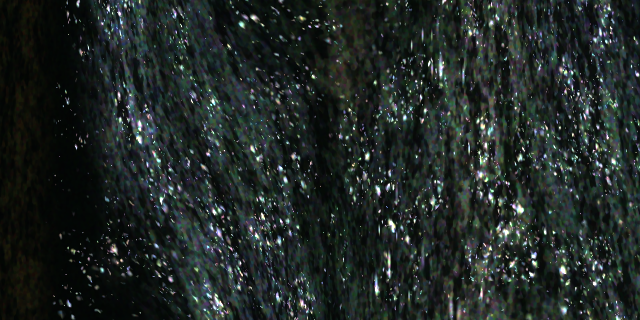
This texture is drawn by a Shadertoy shader. Its source:

```glsl
#define TILT 0.42
#define GLINT_GAIN 0.95
#define GRAIN 0.7
#define DEEP vec3(0.010, 0.022, 0.016)
#define BLUE vec3(0.36, 0.44, 0.51)
#define MIST vec3(0.44, 0.48, 0.44)
#define MOSS vec3(0.27, 0.39, 0.29)
#define EARTH vec3(0.09, 0.065, 0.025)

vec3 hash3(vec2 p) {
    vec3 q = fract(p.xyx * vec3(0.1031, 0.1030, 0.0973));
    q += dot(q, q.yxz + 33.33);
    return fract((q.xxy + q.yzz) * q.zyx);
}

// Soft cellular noise: three random values blended between jittered cells
vec3 cellNoise(vec2 p) {
    vec2 cell = floor(p), f = p - cell;
    vec3 sum = vec3(0.0);
    float total = 0.0;
    for (int j = -1; j <= 1; j++)
    for (int i = -1; i <= 1; i++) {
        vec2 o = vec2(i, j);
        vec2 d = o + hash3(cell + o).xy - f;
        float w = exp(-5.0 * dot(d, d));
        sum += w * hash3(cell + o + 57.0);
        total += w;
    }
    return sum / total;
}

// Scattered soft drops of light, one candidate per cell
vec3 glints(vec2 p, float chance) {
    vec2 cell = floor(p), f = p - cell;
    vec3 sum = vec3(0.0);
    for (int j = -1; j <= 1; j++)
    for (int i = -1; i <= 1; i++) {
        vec2 o = vec2(i, j);
        vec3 place = hash3(cell + o), look = hash3(cell + o + 131.0);
        float radius = mix(0.25, 0.75, look.x * look.x);
        float shape = 1.0 - smoothstep(0.0, radius, length(o + place.xy - f));
        float lit = smoothstep(0.0, 0.08, chance - place.z);
        vec3 tint = mix(vec3(0.76, 0.82, 1.0), vec3(1.0, 0.98, 0.88), look.y);
        sum += shape * lit * mix(0.35, 1.2, look.z) * tint;
    }
    return sum;
}

float band(float u, float centre, float width) {
    float d = (u - centre) / width;
    return exp(-d * d);
}

void mainImage(out vec4 fragColor, in vec2 fragCoord) {
    vec2 p = fragCoord / iResolution.y;
    p.x *= 2.0 * iResolution.y / iResolution.x;

    // Flow coordinates: slanted on the left, upright in the centre
    float slant = TILT * smoothstep(0.0, 0.7, p.x) * (1.0 - smoothstep(0.65, 1.3, p.x))
                + 0.18 * smoothstep(1.4, 1.9, p.x);
    vec2 flow = vec2(p.x + slant * (p.y - 0.5), p.y);
    vec3 broad = cellNoise(flow * vec2(7.0, 2.5) + 4.0);
    vec3 patches = cellNoise(flow * vec2(17.0, 8.0) + 19.0);
    float u = flow.x + 0.09 * (broad.x - 0.5) + 0.05 * (patches.x - 0.5);

    // Veils of falling water with black rock between them
    float warmVeil = band(u, 1.50, 0.19);
    float centreVeil = band(u, 1.12, 0.22);
    float veil = 0.80 * band(u, 0.49, 0.11) + 0.68 * band(u, 0.77, 0.12)
               + 0.80 * warmVeil + 0.80 * band(u, 1.88, 0.17)
               + centreVeil * mix(0.50, 0.18, p.y);
    veil *= 0.25 + 0.75 * broad.y + 0.75 * patches.y;
    veil = 1.0 - exp(-1.7 * veil);

    // Fibres at three scales, over a smoky base
    vec3 fine = cellNoise(flow * vec2(120.0, 55.0));
    float fibres = 0.30 * cellNoise(flow * vec2(26.0, 4.5)).x
                 + 0.32 * cellNoise(flow * vec2(62.0, 16.0) + 7.0).x
                 + 0.38 * fine.x;
    float strands = smoothstep(0.24, 0.84, fibres);
    float smoke = mix(0.10, 1.0, strands);

    // Water colour
    vec3 water = mix(BLUE, MIST, clamp(warmVeil + 0.5 * patches.z, 0.0, 1.0));
    float moss = smoothstep(0.5, 0.75, broad.z) * 0.45 + 0.45 * centreVeil;
    water = mix(water, MOSS, clamp(moss, 0.0, 0.8));
    vec3 color = DEEP + water * veil * smoke;

    // Brown rock at the left edge and in the upper centre
    float rock = 1.0 - smoothstep(0.08, 0.20, p.x);
    rock += 1.2 * band(p.x, 1.08, 0.09) * band(p.y, 0.82, 0.25);
    color += EARTH * rock * strands;

    // Coloured fine grain
    vec3 speckle = cellNoise(p * vec2(120.0, 110.0) + 31.0);
    color *= 1.0 + GRAIN * (speckle - 0.5);

    // Clumped sparkles, fine dust and long drips
    float wet = smoothstep(0.10, 0.28, p.x) * (0.55 + 0.45 * veil);
    float clump = smoothstep(0.40, 0.78, patches.y);
    vec2 ragged = flow + vec2(0.007, 0.012) * (fine.yz - 0.5);
    vec3 light = glints(ragged * vec2(64.0, 40.0), wet * (0.05 + 0.42 * clump));
    light += 0.65 * glints(ragged * vec2(105.0, 72.0) + 9.0, wet * (0.13 + 0.40 * clump));
    float drips = band(p.x, 1.30, 0.28) * smoothstep(0.42, 0.70, broad.x);
    light += glints(flow * vec2(60.0, 11.0) + 23.0, 0.20 * drips);
    color += GLINT_GAIN * light * (0.75 + 0.5 * speckle);

    fragColor = vec4(clamp(color, 0.0, 1.0), 1.0);
}
```
